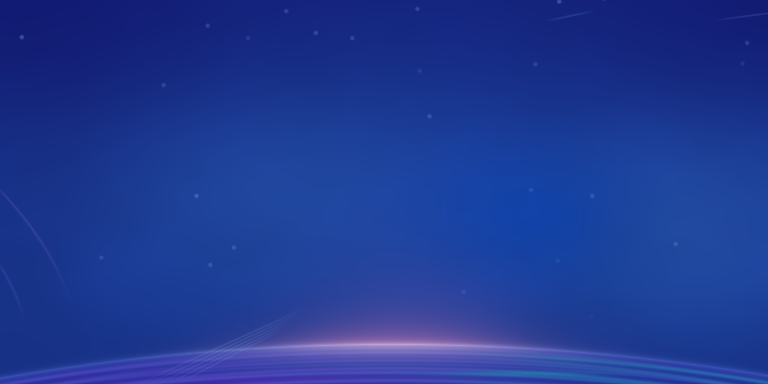
Give the GLSL for this background, as a Shadertoy shader.

```glsl
// Deep blue night sky with faint dots above a glowing curved horizon.

// Canvas units: x in 0..2, y in 0..1, origin at the lower left.
const vec3 SKY_DARK = vec3(0.065, 0.085, 0.43);
const vec3 SKY_MID = vec3(0.105, 0.245, 0.605);
const vec3 SKY_LOW = vec3(0.085, 0.185, 0.51);
const vec3 HAZE = vec3(0.145, 0.315, 0.64);
const vec3 VIVID = vec3(0.055, 0.255, 0.655);
const vec3 ROSE = vec3(0.66, 0.42, 0.66);
const vec3 LILAC = vec3(0.78, 0.67, 0.85);
const vec3 RIM_BLUE = vec3(0.33, 0.43, 0.83);
const vec3 GROUND = vec3(0.13, 0.20, 0.60);
const vec3 VIOLET = vec3(0.29, 0.14, 0.68);
const vec3 TEAL = vec3(0.12, 0.53, 0.69);
const vec3 DOT_COLOR = vec3(0.42, 0.57, 0.85);
const vec2 GLOW_CENTER = vec2(1.02, 0.103);
const float HORIZON_CURVE = 0.085;
const float DOT_CELL = 0.095;
const float DOT_RADIUS = 0.0055;
const int BAND_COUNT = 9;
const int STRAND_COUNT = 5;

vec2 hash2(vec2 p) {
    vec3 q = fract(p.xyx * vec3(0.1031, 0.1030, 0.0973));
    q += dot(q, q.yzx + 33.33);
    return fract((q.xx + q.yz) * q.zy);
}

float gradientNoise(vec2 p) {
    vec2 i = floor(p), f = fract(p);
    vec2 u = f * f * f * (f * (f * 6.0 - 15.0) + 10.0);
    vec2 e = vec2(0.0, 1.0);
    float a = dot(hash2(i) * 2.0 - 1.0, f);
    float b = dot(hash2(i + e.yx) * 2.0 - 1.0, f - e.yx);
    float c = dot(hash2(i + e.xy) * 2.0 - 1.0, f - e.xy);
    float d = dot(hash2(i + e.yy) * 2.0 - 1.0, f - e.yy);
    return mix(mix(a, b, u.x), mix(c, d, u.x), u.y);
}

float fbm(vec2 p) {
    float sum = 0.0, amp = 0.5;
    for (int i = 0; i < 4; i++) {
        sum += amp * gradientNoise(p);
        p = p * 2.03 + 7.1;
        amp *= 0.5;
    }
    return sum;
}

// Soft elliptical spot.
float spot(vec2 p, vec2 center, vec2 size) {
    vec2 q = (p - center) / size;
    return exp(-dot(q, q));
}

float segment(vec2 p, vec2 a, vec2 b, float width) {
    vec2 ab = b - a;
    float t = clamp(dot(p - a, ab) / dot(ab, ab), 0.0, 1.0);
    float fade = 4.0 * t * (1.0 - t);
    return fade * smoothstep(width + 1.0 / iResolution.y, 0.0, length(p - a - ab * t));
}

// Curved trail falling away from the left edge.
float trail(vec2 p, float startY, float slope, float len) {
    float t = startY - p.y;
    float d = abs(p.x - slope * t + 1.06 * t * t) * 0.8;
    float fade = smoothstep(-0.02, 0.02, t) * smoothstep(len, 0.3 * len, t);
    return fade * smoothstep(0.003 + 1.0 / iResolution.y, 0.0, d);
}

vec3 sky(vec2 p) {
    vec3 col = mix(SKY_MID, SKY_DARK, 0.62 * smoothstep(0.5, 1.05, p.y));
    col = mix(col, SKY_DARK, 0.75 * spot(p, vec2(0.0, 1.0), vec2(0.6, 0.55)));
    col = mix(col, SKY_DARK, 0.6 * spot(p, vec2(2.0, 1.05), vec2(0.5, 0.38)));
    col = mix(col, SKY_LOW, 0.65 * spot(p, vec2(0.0, 0.32), vec2(0.3, 0.4)));
    col = mix(col, SKY_LOW, 0.8 * smoothstep(0.33, 0.05, p.y));
    col = mix(col, HAZE, 0.5 * spot(p, vec2(0.7, 0.5), vec2(0.45, 0.25)));
    col = mix(col, HAZE, 0.65 * spot(p, vec2(1.78, 0.4), vec2(0.33, 0.25)));
    col = mix(col, VIVID, 0.8 * spot(p, vec2(1.38, 0.43), vec2(0.24, 0.18)));
    return col * (1.0 + 0.13 * fbm(p * vec2(2.2, 3.2) + 3.0));
}

// Faint scattered dots, denser near the top center.
float dots(vec2 p) {
    vec2 cell = floor(p / DOT_CELL);
    vec2 rnd = hash2(cell + 11.0);
    vec2 center = (cell + 0.15 + 0.7 * hash2(cell + 53.0)) * DOT_CELL;
    float density = 0.13 + 0.4 * spot(center, vec2(1.12, 0.9), vec2(0.38, 0.16));
    float aa = 1.0 / iResolution.y;
    float disc = smoothstep(DOT_RADIUS + aa, DOT_RADIUS - aa, length(p - center));
    return disc * step(rnd.x, density) * (0.12 + 0.3 * rnd.y) * smoothstep(0.15, 0.25, p.y);
}

void mainImage(out vec4 fragColor, in vec2 fragCoord) {
    vec2 p = fragCoord / iResolution.xy * vec2(2.0, 1.0);
    float aa = 1.0 / iResolution.y;
    float dx = p.x - GLOW_CENTER.x;
    float height = p.y - GLOW_CENTER.y + HORIZON_CURVE * dx * dx;
    float core = exp(-dx * dx / 0.15);

    // Sky, dots and thin trails
    vec3 col = sky(p);
    col = mix(col, DOT_COLOR, dots(p));
    float trails = trail(p, 0.505, 0.938, 0.32) + 0.7 * trail(p, 0.31, 0.6, 0.17);
    col = mix(col, vec3(0.35, 0.3, 0.75), 0.4 * trails);
    float streaks = segment(p, vec2(1.42, 0.945), vec2(1.55, 0.972), 0.002)
                  + segment(p, vec2(1.86, 0.947), vec2(2.05, 0.972), 0.002);
    col = mix(col, DOT_COLOR, 0.2 * streaks);

    // Rose glow above the horizon
    float up = max(height, 0.0);
    col = mix(col, vec3(0.34, 0.32, 0.68), 0.45 * spot(p, GLOW_CENTER + vec2(0.05, 0.0), vec2(0.27, 0.2)));
    col = mix(col, ROSE, 0.85 * exp(-up / 0.045) * exp(-dx * dx / 0.13));

    // Ground with fanned light bands
    vec3 ground = mix(GROUND, VIOLET, 0.7 * spot(p, vec2(0.65, 0.0), vec2(0.45, 0.035)));
    ground = mix(ground, LILAC, 0.65 * core * exp(min(height, 0.0) / 0.035));
    for (int i = 0; i < BAND_COUNT; i++) {
        vec2 rnd = hash2(vec2(float(i), 4.0));
        float depth = 0.01 + 0.0105 * float(i);
        float d = height + depth + (rnd.x - 0.5) * 0.035 * dx * dx;
        float band = exp(-pow(d / (0.0018 + 0.0025 * rnd.y + 0.5 * aa), 2.0));
        vec3 tint = mix(mix(RIM_BLUE, VIOLET, rnd.x), TEAL, smoothstep(0.1, 0.5, dx) * rnd.y);
        tint = mix(tint, LILAC, core * exp(-depth / 0.03));
        ground = mix(ground, tint, band * (0.2 + 0.4 * rnd.y));
    }
    ground = mix(ground, TEAL, 0.55 * spot(p, vec2(1.36, 0.027), vec2(0.2, 0.007)));
    col = mix(col, ground, smoothstep(0.004 + aa, -0.004 - aa, height));

    // Bright rim
    vec3 rimColor = mix(RIM_BLUE, LILAC, core);
    col = mix(col, rimColor, (0.5 + 0.35 * core) * exp(-abs(height) / 0.006));

    // Loose diagonal strands at lower left
    for (int i = 0; i < STRAND_COUNT; i++) {
        float k = float(i);
        vec2 start = vec2(0.36 + 0.025 * k, 0.0);
        vec2 end = vec2(0.8 - 0.015 * k, 0.2 - 0.014 * k);
        col = mix(col, DOT_COLOR, 0.22 * segment(p, start, end, 0.0015));
    }
    fragColor = vec4(col, 1.0);
}
```
